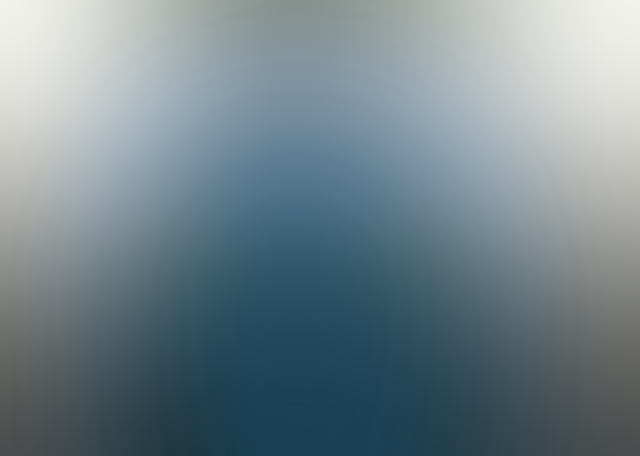
This background is drawn by a Shadertoy shader. Its source:

```glsl
// A soft blue dome rising from the bottom into pale, warm corners.
// Two vertical colour ramps (spine and rim) are blended sideways, then
// a cool halo, dark feet and faint concentric ripples are added.

const int STOPS = 6;
// Ramps run from the bottom of the canvas to the top.
const vec3 SPINE[STOPS] = vec3[STOPS](
    vec3(0.10, 0.25, 0.33), vec3(0.125, 0.27, 0.35), vec3(0.185, 0.335, 0.41),
    vec3(0.33, 0.46, 0.55), vec3(0.49, 0.56, 0.60), vec3(0.53, 0.57, 0.55));
const vec3 RIM[STOPS] = vec3[STOPS](
    vec3(0.29, 0.30, 0.30), vec3(0.385, 0.39, 0.38), vec3(0.54, 0.545, 0.53),
    vec3(0.73, 0.73, 0.71), vec3(0.885, 0.885, 0.865), vec3(0.95, 0.95, 0.925));

const float SPINE_X = 0.46;
const vec2 DOME_CENTER = vec2(0.46, 0.36);
const float LOWER_STRETCH = 0.4;
const float HALO_RADIUS = 0.47;
const float HALO_WIDTH = 0.13;
const vec3 HALO_TINT = vec3(-0.005, 0.012, 0.032);
const vec3 FOOT_SHADE = vec3(0.005, 0.035, 0.06);
const float RIPPLE_SCALE = 38.0;
const float RIPPLE_STRENGTH = 0.011;

// Catmull-Rom blend of four neighbouring stops.
vec3 spline(vec3 a, vec3 b, vec3 c, vec3 d, float t) {
    return b + 0.5 * t * (c - a + t * (2.0 * a - 5.0 * b + 4.0 * c - d
        + t * (3.0 * (b - c) + d - a)));
}

vec3 ramp(vec3 stops[STOPS], float y) {
    float s = clamp(y, 0.0, 1.0) * float(STOPS - 1);
    int i = min(int(s), STOPS - 2);
    return spline(stops[max(i - 1, 0)], stops[i], stops[i + 1],
        stops[min(i + 2, STOPS - 1)], s - float(i));
}

float slope(float n) {
    return fract(sin(n * 127.1) * 437.58) * 2.0 - 1.0;
}

// One-dimensional gradient noise.
float gradientNoise(float x) {
    float cell = floor(x);
    float f = x - cell;
    float blend = f * f * f * (f * (f * 6.0 - 15.0) + 10.0);
    return mix(slope(cell) * f, slope(cell + 1.0) * (f - 1.0), blend);
}

float bump(float d, float width) {
    return exp(-d * d / (width * width));
}

void mainImage(out vec4 fragColor, in vec2 fragCoord) {
    vec2 uv = fragCoord / iResolution.xy;
    float aspect = iResolution.x / iResolution.y;

    // Sideways blend from the spine to the rim, tighter near the bottom.
    float side = uv.x - SPINE_X;
    float reach = side < 0.0 ? SPINE_X : 1.0 - SPINE_X;
    float spread = smoothstep(0.0, 1.0, abs(side) / reach);
    spread = pow(spread, mix(1.8, 1.0, smoothstep(0.0, 0.5, uv.y)));
    vec3 color = mix(ramp(SPINE, uv.y), ramp(RIM, uv.y), spread);

    // Dome distance: round above its center, stretched below it.
    vec2 p = (uv - DOME_CENTER) * vec2(aspect, 1.0);
    p.y *= p.y < 0.0 ? LOWER_STRETCH : 1.0;
    float radius = length(p);

    // Cool halo along the dome's shoulder.
    float halo = bump(radius - HALO_RADIUS, HALO_WIDTH);
    color += HALO_TINT * halo * smoothstep(0.0, 0.5, uv.y);

    // Dark feet at either side of the base.
    float feet = bump(length((uv - vec2(0.27, 0.0)) / vec2(0.10, 0.18)), 1.0)
        + 0.4 * bump(length((uv - vec2(0.71, 0.0)) / vec2(0.08, 0.15)), 1.0);
    color -= FOOT_SHADE * feet;

    // Faint rings, plus small arcs near the base.
    float rings = gradientNoise(radius * RIPPLE_SCALE)
        * smoothstep(0.08, 0.25, radius) * (1.0 - smoothstep(0.55, 0.75, radius));
    float baseRadius = length((uv - vec2(SPINE_X, 0.02)) * vec2(aspect, 1.0));
    rings += 0.8 * gradientNoise(baseRadius * RIPPLE_SCALE * 1.4)
        * bump(baseRadius, 0.16);
    color += RIPPLE_STRENGTH * rings;

    fragColor = vec4(clamp(color, 0.0, 1.0), 1.0);
}
```
